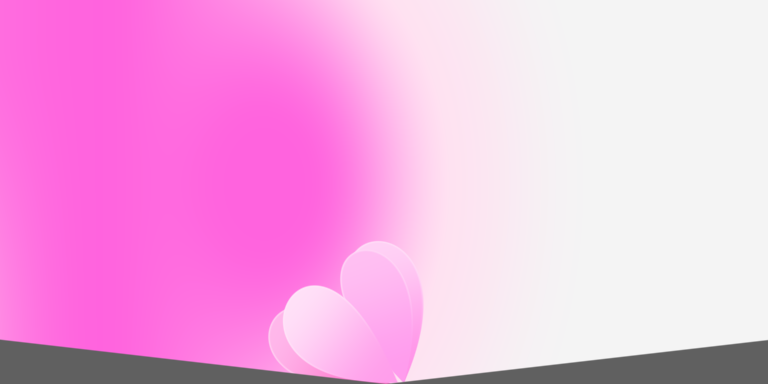
A Shadertoy shader for this background:

```glsl
// A pink glow fading into pale grey, with a folded paper heart above a dark
// shallow valley. The glow is a column field times a radial field; each heart
// petal is an implicit teardrop curve, layered from back to front.

// Colour of the backdrop: pink, then blush, then pale grey
vec3 backdrop(vec2 p) {
    float d = length((p - vec2(0.69, 0.52)) * vec2(1.0, 0.72));
    float radial = 0.85 * smoothstep(0.1, 0.5, d) + 0.15 * smoothstep(0.35, 0.95, d);
    float column = smoothstep(0.0, 0.75, abs(p.x - 0.26));
    if (p.x < 0.26) column *= mix(1.0, 0.25, smoothstep(0.1, 0.9, p.y));
    float fade = radial * column;

    vec3 pink = vec3(1.0, 0.39, 0.87);
    vec3 blush = vec3(1.0, 0.88, 0.945);
    vec3 pale = vec3(0.957);
    vec3 color = mix(pink, blush, min(fade / 0.86, 1.0));
    return mix(color, pale, smoothstep(0.84, 1.0, fade));
}

// Lays a petal over color; it grows from tip to end and bows sideways by bend
vec3 addPetal(vec3 color, vec2 p, vec2 tip, vec2 end, float halfWidth, float bend,
              vec3 tipColor, vec3 lobeColor) {
    float size = length(end - tip);
    vec2 axis = (end - tip) / size;
    float t = dot(p - tip, axis) / size;
    float side = dot(p - tip, vec2(axis.y, -axis.x)) - bend * 4.0 * t * (1.0 - t);

    // Teardrop side^2 = k t^2 (1 - t), divided by its gradient for distance
    float k = 6.75 * halfWidth * halfWidth;
    vec2 gradient = vec2(2.0 * side, -k * t * (2.0 - 3.0 * t) / size);
    float d = (side * side - k * t * t * (1.0 - t)) / (length(gradient) + 1e-5);
    d = max(d, -t * size);

    // Paper shading with a thin bright rim around the lobe
    float px = 1.0 / iResolution.y;
    vec3 paper = mix(tipColor, lobeColor, smoothstep(0.05, 1.0, t));
    float rim = smoothstep(-0.007, 0.0, d) * smoothstep(0.2, 0.8, t);
    paper = mix(paper, vec3(1.0, 0.92, 0.98), 0.55 * rim);
    return mix(color, paper, smoothstep(px, -px, d));
}

void mainImage(out vec4 fragColor, in vec2 fragCoord) {
    vec2 p = fragCoord / iResolution.y;
    float px = 1.0 / iResolution.y;
    vec3 color = backdrop(p);

    // Back petals
    color = addPetal(color, p, vec2(1.016, 0.0), vec2(0.708, 0.161), 0.089, -0.006,
                     vec3(1.0, 0.46, 0.80), vec3(1.0, 0.72, 0.92));
    color = addPetal(color, p, vec2(1.052, 0.003), vec2(0.966, 0.37), 0.094, 0.010,
                     vec3(1.0, 0.58, 0.91), vec3(1.0, 0.82, 0.96));

    // Front petals
    color = addPetal(color, p, vec2(1.052, 0.003), vec2(0.93, 0.346), 0.083, 0.010,
                     vec3(1.0, 0.61, 0.93), vec3(1.0, 0.75, 0.95));
    color = addPetal(color, p, vec2(1.036, 0.003), vec2(0.758, 0.227), 0.096, -0.013,
                     vec3(1.0, 0.62, 0.92), vec3(1.0, 0.88, 0.97));

    // Dark ground, lowest at the middle
    float ground = p.y - 0.115 * abs(p.x - 1.005);
    color = mix(color, vec3(0.376), smoothstep(px, -px, ground));

    fragColor = vec4(color, 1.0);
}
```
